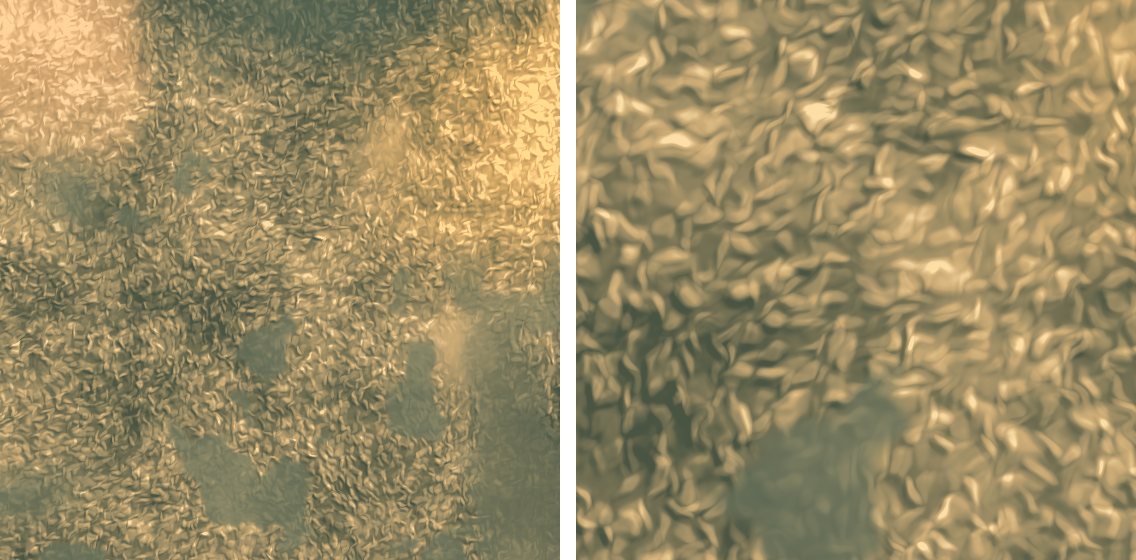
Left, the full canvas; right, a detail of the centre.
Reproduce this texture procedurally as a WebGL 2 fragment shader.

```glsl
#version 300 es
precision highp float;
// Weathered, silty ground under uneven golden light: small tilted flakes form
// a height field that is lit from the upper right. Murky teal pools veil the
// flakes in places, and two warm beams brighten the upper corners.

uniform vec2 u_resolution;
out vec4 fragColor;

// Integer hash: two random values per lattice cell.
vec2 hash2(vec2 cell) {
  uvec2 v = uvec2(ivec2(cell) + 4096) * 1664525u + 1013904223u;
  v.x += v.y * 1664525u;
  v.y += v.x * 1664525u;
  v ^= v >> 16u;
  v.x += v.y * 1664525u;
  v.y += v.x * 1664525u;
  v ^= v >> 16u;
  return vec2(v & 0xffffu) / 65535.0;
}

float noise(vec2 p) {
  vec2 i = floor(p), f = fract(p);
  f = f * f * (3.0 - 2.0 * f);
  return mix(mix(hash2(i).x, hash2(i + vec2(1, 0)).x, f.x),
             mix(hash2(i + vec2(0, 1)).x, hash2(i + vec2(1, 1)).x, f.x), f.y);
}

float fbm(vec2 p) {
  float sum = 0.0, amp = 0.533;
  for (int i = 0; i < 4; i++) {
    sum += amp * noise(p);
    p = mat2(1.6, 1.2, -1.2, 1.6) * p + 17.3;
    amp *= 0.5;
  }
  return sum;
}

// Overlapping elongated flakes, one per cell, leaning along a slow flow.
float flakes(vec2 p, float density) {
  float lean = 1.1 + 2.0 * (noise(p * 5.0) - 0.5);
  vec2 g = p * density, cell = floor(g);
  float height = 0.0;
  for (int y = -1; y <= 1; y++)
  for (int x = -1; x <= 1; x++) {
    vec2 id = cell + vec2(x, y);
    vec2 rnd = hash2(id), look = hash2(id + 313.0);
    float a = lean + 2.0 * (look.x - 0.5);
    vec2 d = g - id - rnd;
    d = vec2(dot(d, vec2(cos(a), sin(a))), dot(d, vec2(-sin(a), cos(a))));
    float r = length(d * vec2(1.0, 1.8 + look.x));
    height = max(height, (0.25 + 0.75 * look.y) * smoothstep(0.9, 0.25, r));
  }
  return height;
}

float ground(vec2 p) {
  vec2 bend = vec2(noise(p * 14.0), noise(p * 14.0 + 40.0)) - 0.5;
  vec2 fray = vec2(noise(p * 95.0), noise(p * 95.0 + 90.0)) - 0.5;
  vec2 q = p + 0.02 * bend + 0.008 * fray;
  return 0.42 * flakes(q, 44.0) + 0.40 * flakes(q + 3.7, 78.0) + 0.45 * fbm(p * 38.0);
}

// Soft elliptical spot.
float glow(vec2 p, vec2 centre, vec2 size) {
  vec2 d = (p - centre) / size;
  return exp(-dot(d, d));
}

vec3 ramp(float t) {
  vec3 c = mix(vec3(0.29, 0.33, 0.26), vec3(0.44, 0.43, 0.32), smoothstep(0.0, 0.26, t));
  c = mix(c, vec3(0.63, 0.56, 0.40), smoothstep(0.22, 0.5, t));
  c = mix(c, vec3(0.80, 0.67, 0.46), smoothstep(0.46, 0.74, t));
  return mix(c, vec3(0.99, 0.87, 0.65), smoothstep(0.70, 1.02, t));
}

void main() {
  vec2 p = gl_FragCoord.xy / u_resolution;
  float broad = fbm(p * 5.0 + 8.0), clump = fbm(p * 17.0 + 5.0);
  vec2 w = p + 0.10 * (vec2(fbm(p * 7.0), fbm(p * 7.0 + 31.0)) - 0.5);

  // Broad light: a beam at the upper right, a peach patch at the upper left.
  float beam = smoothstep(-0.10, 0.14, 0.65 + 0.4 * w.x - w.y)
             * smoothstep(0.48, 0.95, w.x) * smoothstep(0.38, 0.70, w.y);
  float peach = smoothstep(0.31, 0.20, w.x) * smoothstep(0.62, 0.90, w.y);
  float shade = glow(w, vec2(0.55, 1.0), vec2(0.23, 0.12));
  float haze = glow(w, vec2(0.81, 0.39), vec2(0.06, 0.08))
             + 0.8 * glow(w, vec2(0.69, 0.73), vec2(0.06, 0.05));
  float bank = glow(w, vec2(0.98, 0.40), vec2(0.06, 0.08));

  // Murk: ragged pools, denser low down, and a deep channel at the right.
  float channel = smoothstep(0.10, 0.05, abs(w.x - 0.92 + 0.12 * (w.y - 0.2)))
                * smoothstep(0.47, 0.40, w.y) * (1.0 - bank);
  float arch = smoothstep(0.045, 0.025, abs(length((w - vec2(0.94, 0.52)) * vec2(0.8, 1.0)) - 0.08))
             * smoothstep(0.60, 0.50, w.y);
  float pools = smoothstep(0.635, 0.70, fbm(p * 8.0 + 61.0) + 0.10 * (0.5 - p.y))
              * (1.0 - beam) * (1.0 - peach);
  pools = max(pools, glow(w, vec2(0.13, 0.65), vec2(0.06)));
  pools = max(pools, glow(w, vec2(0.02, 0.12), vec2(0.09, 0.04)));
  float murk = clamp(max(pools * 0.8, max(channel * 0.9, 0.6 * arch)), 0.0, 1.0);

  // Relief: flake height plus the slope facing the light.
  float h = ground(p);
  float slope = h - ground(p + vec2(0.0030, 0.0042));
  float soften = 1.0 - 0.85 * max(murk, min(haze, 1.0));
  soften *= 1.0 - 0.40 * peach - 0.3 * shade;
  float grain = 0.66 * (h - 0.62) + 0.36 * slope + 0.38 * (clump - 0.5);
  float thread = smoothstep(0.022, 0.0, abs(fbm(p * 6.0 + 22.0) - 0.5));
  float sparkle = smoothstep(0.84, 1.04, h) * smoothstep(0.35, 0.60, broad);

  float light = 0.53 + 0.50 * (broad - 0.5) + 0.38 * beam + 0.36 * peach
              - 0.26 * shade + 0.14 * haze + 0.20 * bank - 0.19 * murk;
  float tone = light + soften * (grain + 0.06 * thread + 0.22 * sparkle);

  // Tint: teal in cool depths, gold and rose in the lit corners.
  vec3 colour = ramp(tone);
  float cool = clamp(0.5 * murk * (1.0 - 0.5 * channel) + 0.42 * shade, 0.0, 0.7);
  colour = mix(colour, vec3(0.38, 0.46, 0.39), cool);
  colour *= mix(vec3(1.0), vec3(1.06, 0.99, 0.86), beam);
  colour *= mix(vec3(1.0), vec3(1.03, 0.96, 0.94), peach);
  fragColor = vec4(clamp(colour, 0.0, 1.0), 1.0);
}
```
